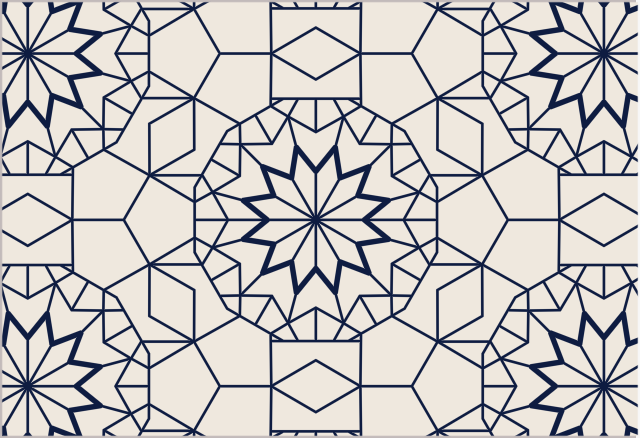
Give the GLSL for this pattern, as a Shadertoy shader.

```glsl
float segment(vec2 p, vec2 a, vec2 b) {
    vec2 ab = b - a;
    return length(p - a - ab * clamp(dot(p - a, ab) / dot(ab, ab), 0.0, 1.0));
}

// Reflects everything above a ray from the origin to below it
vec2 mirrorBelow(vec2 p, float angle) {
    vec2 normal = vec2(-sin(angle), cos(angle));
    return p - 2.0 * max(dot(p, normal), 0.0) * normal;
}

// Offset from the nearest rosette; neighbours are one unit apart
vec2 rosetteCell(vec2 p) {
    vec2 size = vec2(sqrt(3.0), 1.0);
    vec2 a = mod(p + 0.5 * size, size) - 0.5 * size;
    vec2 b = mod(p, size) - 0.5 * size;
    return dot(a, a) < dot(b, b) ? a : b;
}

// Twelvefold wheel, folded to a 15 degree wedge
float rosetteLines(vec2 p) {
    vec2 crossing = vec2(0.3105, 0.0832);
    float d = segment(p, vec2(0.0), vec2(0.146, 0.0));
    d = min(d, segment(p, vec2(0.218, 0.0584), crossing));
    d = min(d, segment(p, vec2(0.264, 0.0), crossing));
    d = min(d, segment(p, crossing, vec2(0.3643, 0.0535)));
    d = min(d, segment(p, vec2(0.264, 0.0), vec2(0.3643, 0.0)));
    return min(d, segment(p, vec2(0.3643, 0.0), vec2(0.3643, 0.0976)));
}

// Boxes, lozenges and three-way joints, folded to a 30 degree wedge
float linkLines(vec2 p) {
    vec2 corner = vec2(0.5, 0.134);
    float d = segment(p, corner, vec2(0.57735, 0.0));
    d = min(d, segment(p, corner, vec2(0.3643, 0.0535)));
    return min(d, segment(p, corner, vec2(0.3655, 0.211)));
}

void mainImage(out vec4 fragColor, in vec2 fragCoord) {
    vec2 uv = fragCoord / iResolution.xy;
    float pixel = 1.0 / (0.7595 * iResolution.y);
    vec2 p = (fragCoord - vec2(0.4935, 0.498) * iResolution.xy) * pixel;

    // Fold each cell down to its wedges
    vec2 quadrant = abs(rosetteCell(p));
    vec2 sixth = mirrorBelow(quadrant, radians(30.0));
    sixth.y = abs(sixth.y);
    vec2 twelfth = mirrorBelow(sixth, radians(15.0));

    float thin = min(rosetteLines(twelfth), linkLines(sixth));

    // Horizontal ties and the long central spoke
    thin = min(thin, segment(quadrant, vec2(0.342, 0.134), vec2(0.5, 0.134)));
    thin = min(thin, segment(quadrant, vec2(0.0976, 0.3643), vec2(0.134, 0.3643)));
    thin = min(thin, segment(p, vec2(-0.3643, 0.0), vec2(0.3643, 0.0)));

    // Heavy star outline and hub
    float star = segment(twelfth, vec2(0.146, 0.0), vec2(0.218, 0.0584)) - 0.0082;
    float hub = length(quadrant) - 0.014;
    float d = min(thin - 0.004, min(star, hub));

    float ink = 1.0 - smoothstep(-0.7 * pixel, 0.7 * pixel, d);
    vec3 color = mix(vec3(0.937, 0.91, 0.87), vec3(0.055, 0.11, 0.255), ink);

    // Pale worn rim
    vec2 aspect = vec2(iResolution.x / iResolution.y, 1.0);
    vec2 nearEdge = min(uv, 1.0 - uv) * aspect;
    float soft = 1.0 / iResolution.y;
    float rim = 1.0 - smoothstep(0.005 - soft, 0.005 + soft, min(nearEdge.x, nearEdge.y));
    vec3 rimColor = mix(vec3(0.76, 0.73, 0.73), vec3(0.97), step(0.993, uv.x));
    fragColor = vec4(mix(color, rimColor, rim), 1.0);
}
```
